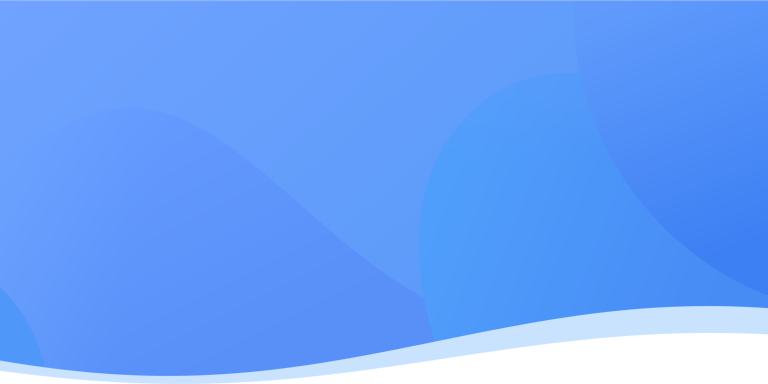
Give the GLSL for this background, as a WebGL 2 fragment shader.

```glsl
#version 300 es
precision highp float;
// Blue gradient backdrop with large soft discs above a two-layer white wave.

uniform vec2 u_resolution;
out vec4 fragColor;

// Lengths are in canvas heights, origin at the lower left.
const float PI = 3.14159265;

const vec3 SKY_START = vec3(0.44, 0.637, 1.0);
const vec3 SKY_END = vec3(0.362, 0.607, 0.977);
const vec3 HILL_TOP = vec3(0.40, 0.61, 1.0);
const vec3 HILL_BASE = vec3(0.345, 0.563, 0.973);
const vec3 EGG_LEFT = vec3(0.312, 0.618, 0.985);
const vec3 EGG_RIGHT = vec3(0.28, 0.545, 0.96);
const vec3 DISC_TOP = vec3(0.375, 0.605, 0.985);
const vec3 DISC_BASE = vec3(0.238, 0.50, 0.955);
const vec3 CORNER = vec3(0.31, 0.595, 0.98);
const vec3 WAVE_PALE = vec3(0.79, 0.89, 1.0);
const vec3 WAVE_WHITE = vec3(1.0);

const vec2 HILL_PEAK = vec2(0.339, 0.719);
const float HILL_DROP = 0.638;
const float HILL_WIDTH = 0.625;
const vec2 EGG_CENTER = vec2(1.471, 0.375);
const vec2 EGG_LOW_RADII = vec2(0.380, 0.578);   // left, bottom
const vec2 EGG_HIGH_RADII = vec2(1.10, 0.435);   // right, top
const vec2 DISC_CENTER = vec2(2.292, 0.974);
const float DISC_RADIUS = 0.799;
const vec2 CORNER_CENTER = vec2(-0.286, -0.042);
const float CORNER_RADIUS = 0.411;
const vec2 PALE_TROUGH = vec2(0.4375, 0.021);
const vec2 PALE_CREST = vec2(1.844, 0.203);
const vec2 WHITE_TROUGH = vec2(0.469, 0.0);
const vec2 WHITE_CREST = vec2(1.849, 0.133);
const float RIM_HEIGHT = 0.0026;
const float RIM_STRENGTH = 0.25;

// Coverage of a shape whose signed distance is negative inside.
float cover(float dist, float pixel) {
    return 1.0 - smoothstep(-0.75 * pixel, 0.75 * pixel, dist);
}

// Position of p along the line from a to b, clamped to 0..1.
float along(vec2 p, vec2 a, vec2 b) {
    vec2 d = b - a;
    return clamp(dot(p - a, d) / dot(d, d), 0.0, 1.0);
}

// Ellipse with separate radii on each side of its center.
float eggDistance(vec2 p) {
    vec2 q = p - EGG_CENTER;
    vec2 radii = mix(EGG_LOW_RADII, EGG_HIGH_RADII, step(0.0, q));
    float k = length(q / radii);
    return k * (k - 1.0) / max(length(q / (radii * radii)), 0.001);
}

// Bell-shaped hill outline.
float hillDistance(vec2 p) {
    float u = (p.x - HILL_PEAK.x) / HILL_WIDTH;
    return p.y - HILL_PEAK.y + HILL_DROP * (1.0 - exp(-u * u));
}

// Cosine wave running from a trough to a crest.
float waveDistance(vec2 p, vec2 trough, vec2 crest) {
    float t = (p.x - trough.x) / (crest.x - trough.x);
    return p.y - mix(trough.y, crest.y, 0.5 - 0.5 * cos(PI * t));
}

void main() {
    float pixel = 1.0 / u_resolution.y;
    vec2 p = gl_FragCoord.xy * pixel;

    // Diagonal sky gradient
    vec3 color = mix(SKY_START, SKY_END, along(p, vec2(0.0, 1.0), vec2(0.9, 0.0)));

    // Faint hill, fading out toward the left
    vec3 hill = mix(HILL_TOP, HILL_BASE, along(p, vec2(0.25, 0.75), vec2(0.60, 0.05)));
    float hillFade = smoothstep(-0.1, 0.45, p.x + 0.25 * (0.5 - p.y));
    color = mix(color, hill, hillFade * cover(hillDistance(p), pixel * 2.0));

    // Discs
    float corner = length(p - CORNER_CENTER) - CORNER_RADIUS;
    color = mix(color, CORNER, cover(corner, pixel));
    vec3 egg = mix(EGG_LEFT, EGG_RIGHT, along(p, vec2(1.15, 0.45), vec2(1.85, 0.18)));
    float eggFade = mix(1.0, 0.6, smoothstep(0.55, 0.82, p.y));
    color = mix(color, egg, eggFade * cover(eggDistance(p), pixel));
    vec3 disc = mix(DISC_TOP, DISC_BASE, along(p, vec2(1.65, 1.0), vec2(1.92, 0.34)));
    float discEdge = length(p - DISC_CENTER) - DISC_RADIUS;
    color = mix(color, disc, cover(discEdge, pixel));

    // Thin bright rim along the top
    color = mix(color, vec3(1.0), RIM_STRENGTH * cover(1.0 - RIM_HEIGHT - p.y, pixel));

    // Wave layers
    color = mix(color, WAVE_PALE, cover(waveDistance(p, PALE_TROUGH, PALE_CREST), pixel));
    color = mix(color, WAVE_WHITE, cover(waveDistance(p, WHITE_TROUGH, WHITE_CREST), pixel));

    fragColor = vec4(color, 1.0);
}
```
